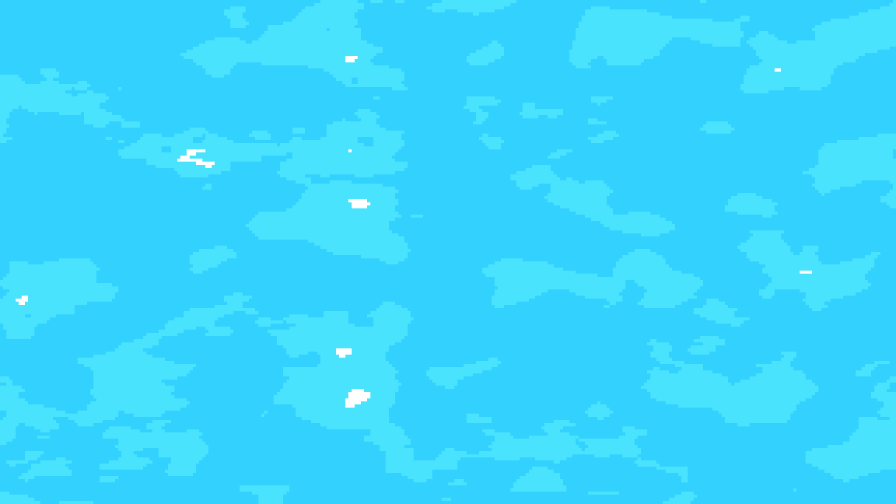
A Shadertoy shader for this texture:

```glsl
// Pixelated cyan water with flat drifting ripples and rare white glints.

const vec3 WATER = vec3(0.20, 0.82, 0.995);
const vec3 RIPPLE = vec3(0.29, 0.89, 0.995);
const vec3 GLINT = vec3(1.0);

const float ROWS = 162.0;         // blocks over the canvas height
const float RIPPLE_LEVEL = 0.144; // field height where ripples begin
const float GLINT_LEVEL = 0.66;   // field height where glints begin
const int SAMPLES = 3;            // subsamples per pixel side

float hash(vec2 p) {
    return fract(sin(dot(p, vec2(127.1, 311.7))) * 43758.5453);
}

// Slope of a randomly turned unit gradient, seen from a lattice corner
float cornerSlope(vec2 corner, vec2 offset) {
    float angle = 6.28318 * hash(corner);
    return dot(vec2(cos(angle), sin(angle)), offset);
}

// Gradient noise centred on zero
float noise(vec2 p) {
    vec2 i = floor(p);
    vec2 f = p - i;
    vec2 s = f * f * (3.0 - 2.0 * f);
    vec2 e = vec2(1.0, 0.0);
    float low = mix(cornerSlope(i, f), cornerSlope(i + e.xy, f - e.xy), s.x);
    float high = mix(cornerSlope(i + e.yx, f - e.yx),
                     cornerSlope(i + e.xx, f - e.xx), s.x);
    return mix(low, high, s.y);
}

// Broad swells, smaller lobes and patches of ragged flat streaks
float waveField(vec2 p) {
    float swell = noise(p * vec2(4.6, 8.5) + vec2(13.3, 7.7));
    float lobes = noise(p * vec2(10.5, 21.0) + vec2(41.2, 63.9));
    float streaks = noise(p * vec2(19.0, 50.0) + vec2(87.6, 29.4));
    float patches = noise(p * vec2(3.0, 5.0) + vec2(5.1, 71.8));
    float raggedness = mix(0.06, 0.5, smoothstep(-0.2, 0.3, patches));
    return swell + 0.45 * lobes + raggedness * streaks;
}

// Snap a point to the centre of its square block
vec2 snapToBlock(vec2 p, float rows) {
    return (floor(p * rows) + 0.5) / rows;
}

vec3 waterColor(float height) {
    vec3 color = mix(WATER, RIPPLE, step(RIPPLE_LEVEL, height));
    return mix(color, GLINT, step(GLINT_LEVEL, height));
}

void mainImage(out vec4 fragColor, in vec2 fragCoord) {
    // Average subsamples to smooth the block edges
    vec3 sum = vec3(0.0);
    for (int y = 0; y < SAMPLES; y++) {
        for (int x = 0; x < SAMPLES; x++) {
            vec2 jitter = (vec2(x, y) + 0.5) / float(SAMPLES) - 0.5;
            vec2 p = (fragCoord + jitter) / iResolution.y;
            sum += waterColor(waveField(snapToBlock(p, ROWS)));
        }
    }
    fragColor = vec4(sum / float(SAMPLES * SAMPLES), 1.0);
}
```
